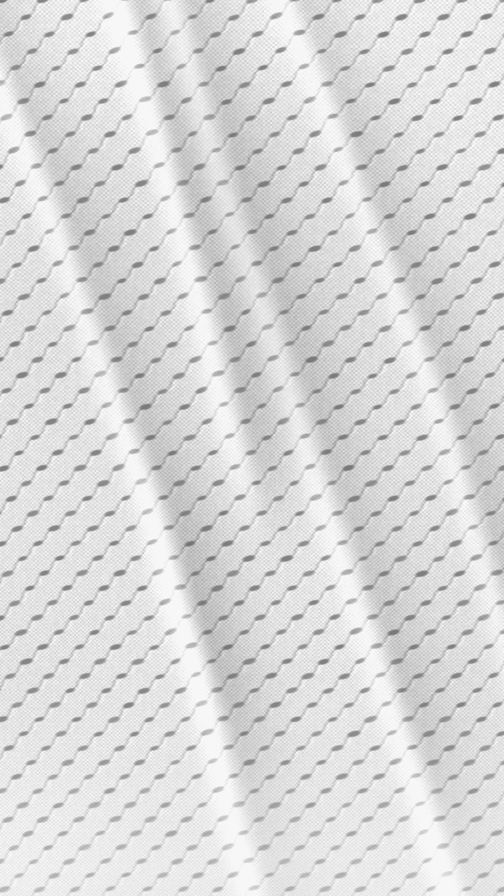
Give the GLSL for this texture, as a Shadertoy shader.

```glsl
#define COLUMNS 12.0          // holes across at the top edge
#define ROWS 29.4             // hole rows per canvas width at the top edge
#define ROW_SHIFT 0.43        // sideways step of each row, in columns
#define HOLE_SIZE vec2(0.0112, 0.0052)
#define SEAM_WIDTH 0.0024
#define STITCHES vec2(9.0, 4.0)
#define STITCH_DEPTH 0.055
#define CLOTH_TONE 0.885
#define HOLE_TONE 0.50
#define CREST_LIGHT 0.09
#define FOLD_SHADE 0.16

const float TAU = 6.2831853;

float hash(vec2 p) {
    return fract(sin(dot(p, vec2(127.1, 311.7))) * 43758.5453);
}

float noise(vec2 p) {
    vec2 i = floor(p), f = fract(p);
    f = f * f * (3.0 - 2.0 * f);
    return mix(mix(hash(i), hash(i + vec2(1, 0)), f.x),
               mix(hash(i + vec2(0, 1)), hash(i + vec2(1, 1)), f.x), f.y);
}

// Four slanting folds: x is crest light, y is the shade to their right
vec2 foldLight(vec2 p) {
    float across = p.x - 0.43 * p.y + 0.06 * p.y * p.y;
    float bend = p.y - 0.95;
    vec4 crest = vec4(-0.08, 0.225 - 0.11 * p.y, 0.268 + 0.07 * bend * bend, 0.55);
    vec4 d = across - crest + 0.012 * (noise(p * 5.0) - 0.5);
    float fade = 1.0 - smoothstep(1.35, 1.75, p.y);
    float valley = exp(-pow((p.y - 1.2) / 0.3, 2.0));
    vec4 strength = vec4(0.8 + 0.45 * valley,
                         1.0 - smoothstep(0.8, 1.15, p.y), 0.85, 0.75);
    vec4 light = exp(-d * d / 0.0011) * strength;
    vec4 shade = smoothstep(0.0, 0.055, d) * exp(-d * d / 0.013) * strength;
    return vec2(dot(light, vec4(1.0)), dot(shade, vec4(1.0)) * mix(0.35, 1.0, fade));
}

void mainImage(out vec4 fragColor, in vec2 fragCoord) {
    // Canvas widths, measured from the top left
    vec2 p = vec2(fragCoord.x, iResolution.y - fragCoord.y) / iResolution.x;
    float pixel = 1.0 / iResolution.x;
    vec2 fold = foldLight(p);

    // Mesh coordinates, tightening towards the bottom
    vec2 density = vec2(COLUMNS + 1.2 * p.y, ROWS + 3.94 * p.y);
    vec2 mesh = vec2((p.x - 0.5) * density.x, (ROWS + 1.97 * p.y) * p.y);
    mesh += 0.09 * (vec2(noise(p * 9.0), noise(p * 9.0 + 31.0)) - 0.5);
    mesh.y += 0.12 * fold.x;

    // Cloth brightness
    float bottomFade = smoothstep(1.3, 1.78, p.y);
    float tone = CLOTH_TONE + CREST_LIGHT * fold.x - FOLD_SHADE * fold.y;
    tone += 0.04 * bottomFade + 0.035 * (1.0 - smoothstep(0.0, 0.6, p.y));
    tone += 0.03 * (noise(p * 3.0 + 7.0) - 0.5);
    float relief = (1.0 - 0.5 * bottomFade) * (1.0 - 0.45 * min(fold.x, 1.0));

    // Knitted stitches with slight unevenness
    vec2 stitch = mesh * STITCHES;
    float knit = sin(TAU * stitch.x) * sin(TAU * stitch.y);
    float uneven = hash(floor(stitch * 2.0)) - 0.5;
    tone += relief * STITCH_DEPTH * (knit + 0.8 * uneven);

    // Stepped seams joining the holes, each with a lit lower lip
    float wave = 0.35 * sin(TAU * mesh.y) / TAU;
    float seamCell = mesh.x + ROW_SHIFT * mesh.y + wave;
    float seam = (fract(seamCell + 0.5) - 0.5) / density.x * 0.7;
    float seamWidth = max(SEAM_WIDTH, 0.7 * pixel);
    float lip = seam - 2.0 * seamWidth;
    tone -= relief * 0.12 * exp(-seam * seam / (seamWidth * seamWidth));
    tone += relief * 0.05 * exp(-lip * lip / (seamWidth * seamWidth));

    // Small slanted holes, staggered from row to row
    float row = round(mesh.y);
    float column = mesh.x + ROW_SHIFT * row;
    vec2 id = vec2(round(column), row);
    vec2 local = vec2(column - id.x, mesh.y - row) / density;
    local.y += 0.22 * local.x;
    vec2 size = HOLE_SIZE * (0.85 + 0.3 * hash(id + 5.0));
    float edge = (length(local / size) - 1.0) * size.y;
    float hole = 1.0 - smoothstep(-1.2 * pixel, 1.0 * pixel, edge);
    float depth = relief * (0.75 + 0.25 * hash(id));
    tone = mix(tone, HOLE_TONE - 0.3 * FOLD_SHADE * fold.y, hole * depth);

    fragColor = vec4(vec3(clamp(tone, 0.0, 0.97)), 1.0);
}
```
